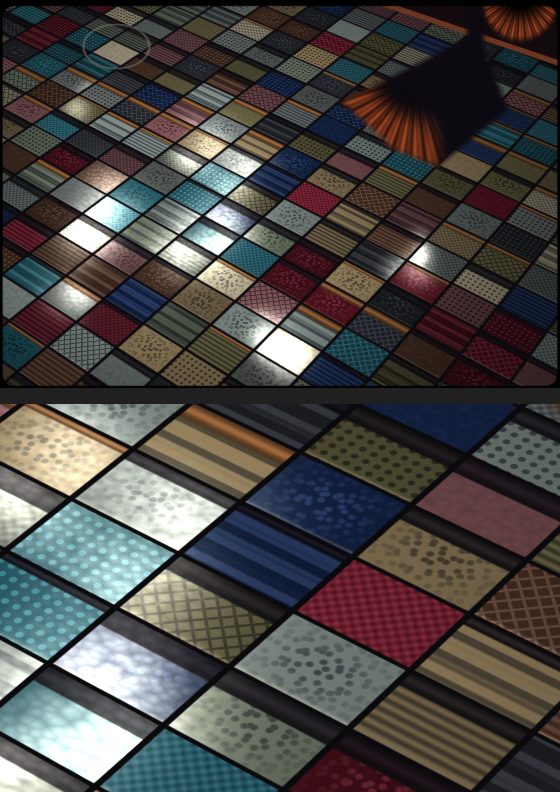
Top: the whole. Bottom: its middle third, enlarged.
Reproduce this texture procedurally as a Shadertoy shader.

```glsl
// A floor of glossy patterned sample tiles seen in perspective, under soft lamps.
// A plane projection gives tile coordinates; hashes pick each tile's colour,
// motif, edge strip and tilt. Glare spots and two blurred brushes lie on top.
#define GAP 0.022
#define STRIP_SHARE 0.55
#define MOTIF_SCALE 7.0
#define TILT 0.07
#define GLARE 1.15
#define EXPOSURE 0.98
#define BORDER 0.007
#define CORNER 0.03

const vec3 GLAZES[12] = vec3[12](
    vec3(.62, .58, .48), vec3(.50, .43, .31), vec3(.38, .41, .35), vec3(.36, .38, .37),
    vec3(.10, .27, .31), vec3(.06, .11, .22), vec3(.27, .06, .10), vec3(.45, .29, .30),
    vec3(.24, .16, .12), vec3(.36, .34, .23), vec3(.12, .13, .15), vec3(.46, .50, .48));

// Glare spots: centre and radius in units of the height
const vec3 SPOTS[12] = vec3[12](
    vec3(.28, .55, .075), vec3(.55, .61, .070), vec3(.61, .47, .065), vec3(.21, .62, .060),
    vec3(.17, .77, .050), vec3(.73, .89, .050), vec3(.67, .86, .035), vec3(1.10, .66, .030),
    vec3(.52, .38, .050), vec3(.46, .66, .060), vec3(.22, .28, .035), vec3(1.07, .71, .045));

vec3 hash3(vec2 p) {
    vec3 q = fract(vec3(p.xyx) * vec3(.1031, .1030, .0973));
    q += dot(q, q.yxz + 33.33);
    return fract((q.xxy + q.yzz) * q.zyx);
}

// Distance to the nearest scattered point
float cellular(vec2 p) {
    vec2 base = floor(p);
    float nearest = 2.0;
    for (int y = -1; y <= 1; y++)
        for (int x = -1; x <= 1; x++) {
            vec2 c = base + vec2(x, y);
            nearest = min(nearest, length(c + hash3(c + 41.0).xy - p));
        }
    return nearest;
}

// Ink coverage of one of eight motifs
float motif(vec2 q, float kind, float seed) {
    vec2 g = q * MOTIF_SCALE;
    float cells = cellular(g * 1.25 + seed * 97.0);
    float bouquet = smoothstep(.65, .1, length(q * vec2(.9, 1.2)));
    if (kind < 1.0) return .35 * cells;
    if (kind < 3.0) return smoothstep(.48, .2, cells) * mix(.25, 1.0, bouquet);
    if (kind < 4.0) return .5 + .5 * sin(g.y * 7.0);
    if (kind < 5.0) {
        vec2 d = abs(fract(vec2(g.x + g.y, g.x - g.y) * .7) - .5);
        return smoothstep(.3, .46, max(d.x, d.y));
    }
    if (kind < 6.0) return smoothstep(.36, .2, length(fract(g) - .5));
    if (kind < 7.0) return .5 + .5 * sin(g.x * 6.3) * sin(g.y * 6.3);
    return smoothstep(-.5, .8, sin(g.y * 2.7 + seed * 9.0) + .6 * sin(g.y * 6.1));
}

// Dark fan of fibres, coloured by streaks around its hub
vec3 fibres(vec2 d, float reach) {
    float a = atan(d.x, d.y), r = length(d) / reach;
    float streak = .65 + .2 * sin(a * 31.0 + r) + .15 * sin(a * 73.0 + 2.0);
    return vec3(.62, .27, .13) * streak * smoothstep(.25, .8, r);
}

vec3 tileFloor(vec2 p) {
    // Invert the projection: solve ax * u + ay * v = offset
    vec2 ax = vec2(.0878, .0414) + .0212 * p;
    vec2 ay = vec2(.0707, -.0385) - .021 * p;
    vec2 o = p - vec2(.701, .611);
    vec2 uv = vec2(o.x * ay.y - o.y * ay.x, ax.x * o.y - ax.y * o.x) / (ax.x * ay.y - ax.y * ay.x);
    vec2 aa = fwidth(uv), id = floor(uv + .5), f = uv - id;
    vec3 h = hash3(id + 60.0), k = hash3(id + 173.0);

    // Glaze and printed motif
    vec3 glaze = GLAZES[int(h.x * 12.0)] * (.8 + .4 * k.z);
    float luma = dot(glaze, vec3(.3, .6, .1));
    vec3 ink = luma > .25 ? glaze * vec3(.38, .42, .48) : glaze * 1.5 + .09;
    vec3 col = mix(glaze, ink, .75 * motif(f * vec2(1.4, 1.0), h.y * 8.0, h.z));

    // Edge strip: dark side or warm moulding
    float width = k.x < STRIP_SHARE ? .12 + .2 * k.y : .0;
    float across = (f.y - .5 + width) / max(width, .01);
    vec3 side = k.z > .72 ? vec3(.5, .33, .19) : vec3(.07, .06, .08) + .12 * glaze;
    side *= .65 + .6 * pow(max(0.0, sin(across * 3.14)), 4.0);
    float strip = smoothstep(-aa.y, aa.y, f.y - .5 + width) * step(.01, width);
    col = mix(col, side, strip);

    // Room light, then glare broken up by tilt and ripples
    col *= .42 + .68 * exp(-dot(p - vec2(.55, .55), (p - vec2(.55, .55)) * vec2(1.0, 1.4)) * 1.9);
    vec2 lookup = p + (h.yz - .5) * TILT;
    float shine = 0.0;
    for (int i = 0; i < 12; i++) {
        vec2 d = (lookup - SPOTS[i].xy) / SPOTS[i].z;
        shine += exp(-dot(d, d));
    }
    float ripple = .75 + .5 * (1.0 - cellular(uv * 9.0));
    shine *= GLARE * ripple * mix(.4, 1.0, k.y) * (1.0 - .65 * strip);
    col += vec3(.95, .94, .88) * shine;

    // Dark joints with a lit lower lip
    vec2 edge = .5 - abs(f);
    vec2 joint = smoothstep(vec2(GAP) - aa * .5, vec2(GAP) + aa, edge);
    float lip = smoothstep(.09, .03, f.y + .5) * step(.6, h.z);
    col += vec3(.16, .14, .11) * lip;
    return mix(vec3(.04, .035, .05), col, joint.x * joint.y);
}

void mainImage(out vec4 fragColor, in vec2 fragCoord) {
    float aspect = iResolution.x / iResolution.y, px = 1.0 / iResolution.y;
    vec2 p = vec2(fragCoord.x, iResolution.y - fragCoord.y) * px;
    vec3 col = tileFloor(p) * EXPOSURE;

    // Far floor edge with its wooden rail, and the second brush
    float rail = p.y - .02 - .338 * (p.x - 1.015);
    col = mix(col, vec3(.42, .21, .13), smoothstep(.008, .004, rail));
    col = mix(col, vec3(.07, .04, .05), smoothstep(-.006, -.011, rail));
    vec2 far = p - vec2(1.34, -.02);
    col = mix(col, fibres(far, .13), smoothstep(.135, .11, length(far * vec2(1.2, 1.0))));

    // Thin looped wire
    float loop = abs(length((p - vec2(.30, .12)) * vec2(1.0, 1.5)) - .085);
    col = mix(col, vec3(.5, .48, .43), .5 * smoothstep(.003 + px, .001, loop));

    // Near brush: convex body, fibres at its lower left, handle above
    vec2 body[5] = vec2[5](vec2(.883, .263), vec2(1.231, .085), vec2(1.31, .282),
                           vec2(1.128, .429), vec2(1.015, .385));
    float d = -1.0;
    for (int i = 0; i < 5; i++) {
        vec2 e = body[(i + 1) % 5] - body[i];
        d = max(d, dot(p - body[i], normalize(vec2(e.y, -e.x))));
    }
    d = min(d, max(abs(p.x - 1.225) - .022, p.y - .15));
    float tips = smoothstep(.13, .02, dot(p - vec2(.883, .263), vec2(.56, -.83)))
               * smoothstep(1.16, 1.10, p.x);
    vec3 brush = mix(vec3(.05, .035, .065), fibres(p - vec2(1.07, .20), .17), tips);
    col = mix(col, brush, smoothstep(.012, -.012, d));

    // Rounded black mount
    vec2 halfSize = vec2(aspect, 1.0) * .5 - vec2(BORDER, BORDER * 1.5);
    vec2 m = abs(p - vec2(aspect * .5, .505)) - halfSize + CORNER;
    float mount = length(max(m, 0.0)) - CORNER;
    col *= smoothstep(px, -px, mount);
    fragColor = vec4(clamp(col, 0.0, 1.0), 1.0);
}
```
